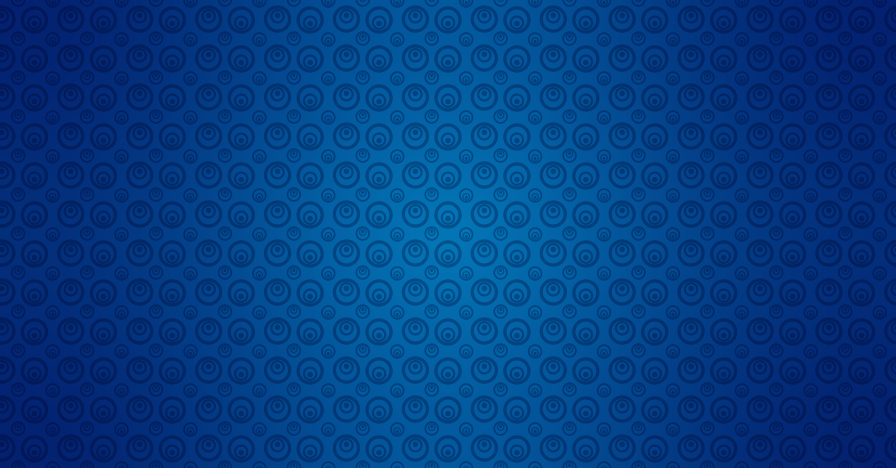
This pattern is drawn by a Shadertoy shader. Its source:

```glsl
// Blue glow behind staggered rows of nested off-centre rings, large and small.
#define COLUMNS 13.0
#define ROWS 12.0
#define LARGE_RADIUS 0.35
#define SMALL_RADIUS 0.185
#define PAIR_SHIFT 0.027
#define GLOW_CURVE 1.4
#define CENTRE_BLUE vec3(0.01, 0.46, 0.71)
#define EDGE_BLUE vec3(0.01, 0.18, 0.48)
#define RING_TINT vec3(0.60, 0.69, 0.78)

const float PI = 3.14159;

float ring(vec2 p, float radius, float halfWidth) {
    return abs(length(p) - radius) - halfWidth;
}

// Nested rings of unit size, leaning up (lean = 1) or down (lean = -1)
float nestedRings(vec2 p, float lean) {
    float outer = ring(p, 0.88, 0.12);
    float inner = ring(p - vec2(0.0, 0.20 * lean), 0.45, 0.08);
    float dotShape = length(p - vec2(0.0, 0.27 * lean)) - 0.20;
    return min(outer, min(inner, dotShape));
}

// Signed distance in units of the row height
float ringPattern(vec2 uv, float cellAspect) {
    vec2 cell = uv * vec2(COLUMNS, ROWS);
    float dist = 1.0;
    for (int i = 0; i < 4; i++) {
        float k = float(i);
        bool isLarge = i % 2 == 0;
        float lean = i < 2 ? 1.0 : -1.0;
        float radius = isLarge ? LARGE_RADIUS : SMALL_RADIUS;
        vec2 centre = vec2(0.25 * k + PAIR_SHIFT * abs(1.0 - 0.5 * k),
                           (isLarge ? 0.5 : 0.0) + 0.012 * lean);
        vec2 p = fract(cell - centre + 0.5) - 0.5;
        p.x *= cellAspect;
        dist = min(dist, nestedRings(p / radius, lean) * radius);
    }
    return dist;
}

// Radial glow whose slope vanishes at the borders, so it wraps smoothly
vec3 background(vec2 uv, float aspect) {
    vec2 q = sin(PI * (uv - 0.5)) * vec2(1.0, 1.0 / aspect);
    return mix(CENTRE_BLUE, EDGE_BLUE, pow(length(q), GLOW_CURVE));
}

void mainImage(out vec4 fragColor, in vec2 fragCoord) {
    vec2 uv = fragCoord / iResolution.xy;
    float aspect = iResolution.x / iResolution.y;
    float pixel = ROWS / iResolution.y;

    float dist = ringPattern(uv, aspect * ROWS / COLUMNS);
    float ink = 1.0 - smoothstep(-0.6 * pixel, 0.6 * pixel, dist);

    vec3 color = background(uv, aspect);
    color *= mix(vec3(1.0), RING_TINT, ink);
    fragColor = vec4(color, 1.0);
}
```
